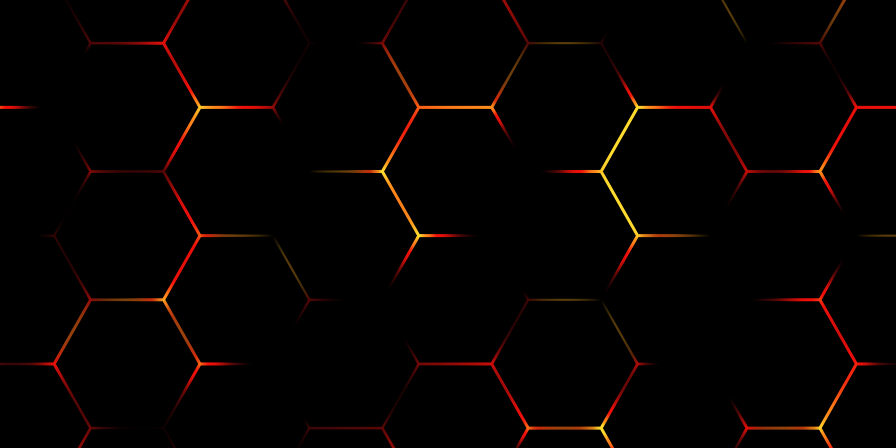
Give the GLSL for this background, as a Shadertoy shader.

```glsl
#define LATTICE vec2(0.0814, 0.1432)  // half a side, half a hexagon height
#define ORIGIN vec2(0.772, 0.474)     // centre of one hexagon
#define HALF_WIDTH 0.0034
#define COLDEST -0.38
#define HOTTEST 1.0
#define EDGE_FADE 0.42
#define AMBER_SHARE 0.14
#define SEED 7u

const vec3 EMBER = vec3(0.21, 0.02, 0.02);
const vec3 RED   = vec3(0.93, 0.06, 0.04);
const vec3 AMBER = vec3(1.00, 0.52, 0.10);
const vec3 GOLD  = vec3(1.00, 0.86, 0.18);

// Integer hash of a lattice point, 0 to 1
float hash(vec2 id, uint salt) {
    uvec2 k = uvec2(ivec2(round(id)) + 512);
    uint h = k.x * 1597334677u ^ k.y * 3812015801u ^ (salt + SEED) * 2654435769u;
    h = (h ^ (h >> 16)) * 2246822519u;
    h = (h ^ (h >> 13)) * 3266489917u;
    h ^= h >> 16;
    return float(h >> 8) / 16777216.0;
}

float vertexHeat(vec2 id) {
    return mix(COLDEST, HOTTEST, hash(id, 1u));
}

vec3 heatColor(float heat) {
    vec3 color = mix(vec3(0.0), EMBER, smoothstep(0.0, 0.22, heat));
    color = mix(color, RED, smoothstep(0.15, 0.58, heat));
    color = mix(color, AMBER, smoothstep(0.58, 0.80, heat));
    return mix(color, GOLD, smoothstep(0.78, 0.95, heat));
}

// Nearest hexagon centre in lattice coordinates
vec2 hexCenter(vec2 q) {
    const vec2 period = vec2(6.0, 2.0);
    const vec2 shift = vec2(3.0, 1.0);
    const vec2 regular = vec2(1.0, 1.7320508);
    vec2 a = round(q / period) * period;
    vec2 b = round((q - shift) / period) * period + shift;
    return length((q - a) * regular) < length((q - b) * regular) ? a : b;
}

// Corner i of a flat-topped hexagon, counterclockwise from the right
vec2 corner(int i) {
    float angle = radians(60.0) * float(i);
    return round(vec2(2.0 * cos(angle), sin(angle) / 0.8660254));
}

// One edge, hot at its corners and fading in between
vec3 edgeLight(vec2 q, vec2 a, vec2 b, float pixel) {
    vec2 p = (q - a) * LATTICE;
    vec2 along = (b - a) * LATTICE;
    float t = clamp(dot(p, along) / dot(along, along), 0.0, 1.0);
    float dist = length(p - along * t);
    float middle = 4.0 * t * (1.0 - t);

    float fade = EDGE_FADE * (hash(a + b, 2u) - 0.15);
    float heat = mix(vertexHeat(a), vertexHeat(b), t) - fade * middle;
    vec3 color = heatColor(heat);

    // A few edges glow a dim amber in their middle
    float tint = step(hash(a + b, 3u), AMBER_SHARE) * middle;
    color = mix(color, AMBER * vec3(0.5, 0.65, 0.5), tint * 0.7);

    // Fainter stretches are thinner
    float width = HALF_WIDTH * mix(0.7, 1.0, smoothstep(0.0, 0.5, heat));
    return color * (1.0 - smoothstep(width - 0.6 * pixel, width + 0.6 * pixel, dist));
}

void mainImage(out vec4 fragColor, in vec2 fragCoord) {
    float pixel = 1.0 / iResolution.y;
    vec2 q = (fragCoord * pixel - ORIGIN) / LATTICE;
    vec2 center = hexCenter(q);

    vec3 color = vec3(0.0);
    for (int i = 0; i < 6; i++) {
        color = max(color, edgeLight(q, center + corner(i), center + corner(i + 1), pixel));
    }
    fragColor = vec4(color, 1.0);
}
```
